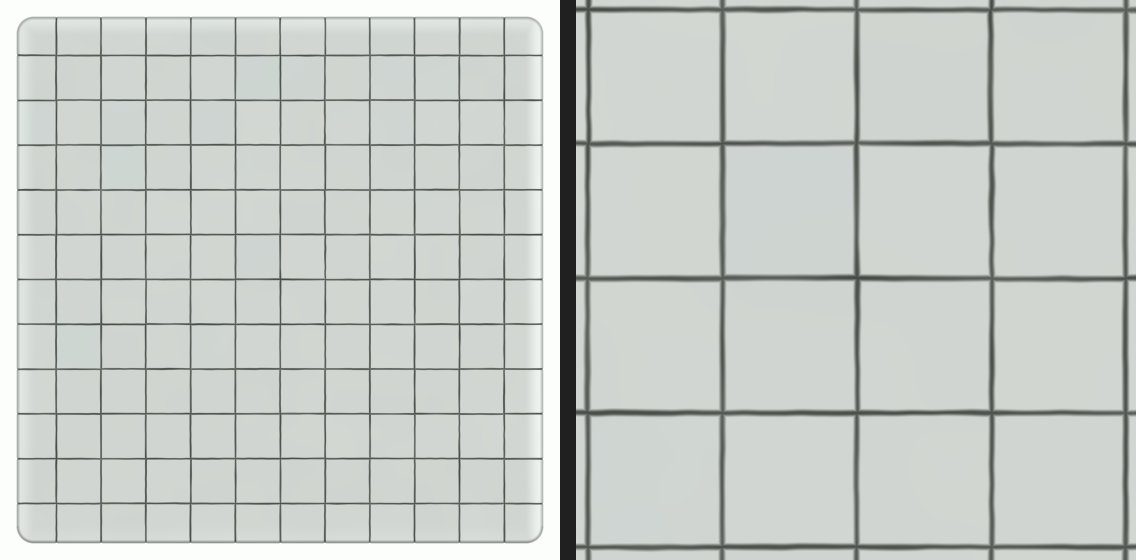
Left: the whole. Right: its middle third, enlarged.
A Shadertoy shader for this texture:

```glsl
float hash(vec2 p) {
    p = fract(p * vec2(123.34, 345.45));
    p += dot(p, p + 34.35);
    return fract(p.x * p.y);
}

float noise(vec2 p) {
    vec2 i = floor(p), f = fract(p);
    f = f * f * (3.0 - 2.0 * f);
    return mix(mix(hash(i), hash(i + vec2(1, 0)), f.x),
               mix(hash(i + vec2(0, 1)), hash(i + vec2(1, 1)), f.x), f.y);
}

float roundedBox(vec2 p, float halfSize, float radius) {
    vec2 q = abs(p) - halfSize + radius;
    return length(max(q, 0.0)) + min(max(q.x, q.y), 0.0) - radius;
}

// Darkness of the joints crossing one axis; "along" runs down the joint
float joint(float across, float along, float seed, float px) {
    float id = floor(across / 0.08 + 0.5);
    float row = id * 7.3 + seed;
    float segment = floor(along / 0.08);
    float wobble = (noise(vec2(along * 90.0, row)) - 0.5) * 0.0005
                 + (hash(vec2(segment, row)) - 0.5) * 0.0007;
    float d = abs(across - id * 0.08 + wobble);
    float halfWidth = 0.0015 + 0.0005 * (noise(vec2(along * 40.0, row + 3.1)) - 0.5);
    float soft = max(px * 0.8, 0.0014);
    float strength = 0.8 + 0.2 * noise(vec2(along * 25.0, row + 9.7));
    return strength * (1.0 - smoothstep(halfWidth - soft, halfWidth + soft, d));
}

void mainImage(out vec4 fragColor, in vec2 fragCoord) {
    float px = 1.0 / min(iResolution.x, iResolution.y);
    vec2 p = (fragCoord - 0.5 * iResolution.xy) * px;
    vec2 grid = p - vec2(0.0005, 0.001);

    // Glazed tiles, a few of them faintly cooler
    vec2 tile = floor(grid / 0.08);
    vec3 color = vec3(0.82, 0.837, 0.82);
    color += (hash(tile + 17.0) - 0.5) * 0.008;
    float cool = smoothstep(0.6, 1.0, hash(tile + 41.0)) * smoothstep(-0.4, 0.4, p.y - p.x);
    color += cool * vec3(-0.014, 0.0, 0.004);
    color += (noise(p * 18.0) - 0.5) * 0.005;

    // Light rolling over the rounded rim
    vec2 rim = smoothstep(0.435, 0.464, abs(p));
    float sideLight = rim.x * (p.x > 0.0 ? 0.11 : 0.06);
    float endLight = rim.y * (p.y > 0.0 ? 0.06 : 0.02);
    color += max(sideLight, endLight);
    float slab = roundedBox(p, 0.47, 0.03);
    color -= smoothstep(-0.007, 0.0, slab) * (p.y < -0.44 ? 0.32 : 0.25);

    // Dark joints
    float lines = max(joint(grid.x, grid.y, 1.7, px), joint(grid.y, grid.x, 52.3, px));
    color = mix(color, vec3(0.27, 0.285, 0.265), lines);

    // Slab on a white ground, nicked where the joints reach its edge
    float inside = 1.0 - smoothstep(-px, px, slab + lines * 0.0012);
    color = mix(vec3(0.99, 0.996, 0.99), color, inside);
    fragColor = vec4(color, 1.0);
}
```
